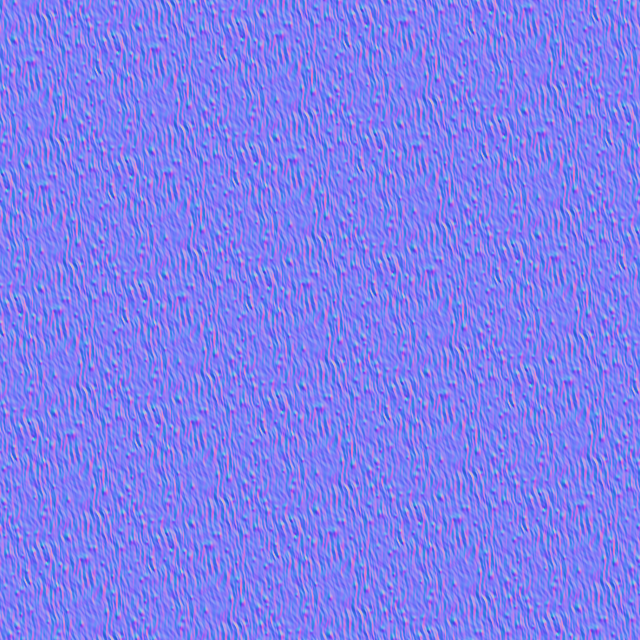
Write a Shadertoy shader that draws this texture map.

```glsl
// Tangent-space normal map of fibrous bark: a small tile, turned and repeated.
// A height field of stretched gradient noise, fine grain, soft nodules and
// one pit per tile is differentiated, and its slope is encoded as colour.

const float TILES         = 5.12;              // tile repeats across the canvas
const float TILT          = 0.107;             // turn of the tiling, radians
const vec2  FIBRE_CELLS   = vec2(30.0, 7.0);   // noise cells per tile
const float FIBRE_HEIGHT  = 0.0142;            // heights are in tile units
const vec2  STRAND_CELLS  = vec2(45.0, 10.0);  // finer fibres between
const float STRAND_HEIGHT = 0.0088;
const float FIBRE_LEAN    = 0.24;              // steepens the right flanks
const vec2  WARP_CELLS    = vec2(5.0, 6.0);
const float WARP_AMOUNT   = 0.030;
const vec2  GRAIN_CELLS   = vec2(29.0, 21.0);
const float GRAIN_HEIGHT  = 0.0044;
const vec2  PATCH_CELLS   = vec2(5.0, 4.0);    // calm and rough areas
const vec2  PATCH_RANGE   = vec2(0.55, 1.25);
const float NODULE_CELLS  = 11.0;
const float NODULE_SHARE  = 0.34;
const float NODULE_HEIGHT = 0.013;
const vec2  NODULE_SIZE   = vec2(0.019, 0.024);
const vec2  PIT_CENTRE    = vec2(0.44, 0.58);
const vec2  PIT_SIZE      = vec2(0.009, 0.016);
const float PIT_DEPTH     = 0.012;
const float SLOPE_STEP    = 0.0042;            // half width of the derivative
const float BLUE_LEVEL    = 0.975;             // softens the facing component

// Integer hash: three values in 0..1 for a cell and a layer seed
vec3 hash3(vec2 cell, float seed) {
    uvec3 v = uvec3(cell, seed) * 1664525u + 1013904223u;
    for (int i = 0; i < 3; i++) {
        v.x += v.y * v.z;
        v.y += v.z * v.x;
        v.z += v.x * v.y;
        v ^= v >> 16u;
    }
    return vec3(v >> 16u) / 65535.0;
}

float cornerSlope(vec2 cell, vec2 offset, vec2 period, float seed) {
    float angle = 6.28319 * hash3(mod(cell, period), seed).x;
    return dot(vec2(cos(angle), sin(angle)), offset);
}

// Gradient noise that repeats after "period" cells
float noise(vec2 p, vec2 period, float seed) {
    vec2 i = floor(p), f = p - i;
    vec2 w = f * f * f * (f * (f * 6.0 - 15.0) + 10.0);
    vec2 e = vec2(1.0, 0.0);
    float low  = mix(cornerSlope(i, f, period, seed),
                     cornerSlope(i + e.xy, f - e.xy, period, seed), w.x);
    float high = mix(cornerSlope(i + e.yx, f - e.yx, period, seed),
                     cornerSlope(i + e.xx, f - e.xx, period, seed), w.x);
    return mix(low, high, w.y);
}

float bump(vec2 offset, vec2 size) {
    vec2 d = offset / size;
    return exp(-dot(d, d));
}

// Scattered soft swellings of varied size
float nodules(vec2 p) {
    vec2 cell = floor(p * NODULE_CELLS);
    float sum = 0.0;
    for (int y = -1; y <= 1; y++)
    for (int x = -1; x <= 1; x++) {
        vec2 c = cell + vec2(x, y);
        vec2 id = mod(c, vec2(NODULE_CELLS));
        vec3 r = hash3(id, 5.0);
        float kind = hash3(id, 6.0).x;
        vec2 centre = (c + r.xy) / NODULE_CELLS;
        float scale = mix(0.55, 1.15, r.z);
        sum += step(kind, NODULE_SHARE) * scale
             * bump(p - centre, NODULE_SIZE * scale);
    }
    return sum;
}

// Upright ridges whose right flanks are steeper
float ridges(vec2 p, vec2 cells, float seed) {
    vec2 q = p * cells;
    q.x -= FIBRE_LEAN * noise(q, cells, seed);
    return noise(q, cells, seed);
}

float height(vec2 p) {
    vec2 wavy = p;
    wavy.x += WARP_AMOUNT * noise(p * WARP_CELLS, WARP_CELLS, 1.0);
    float rough = smoothstep(-0.35, 0.3, noise(p * PATCH_CELLS, PATCH_CELLS, 3.0));
    float h = FIBRE_HEIGHT * ridges(wavy, FIBRE_CELLS, 2.0)
            + STRAND_HEIGHT * ridges(wavy, STRAND_CELLS, 7.0);
    h *= mix(PATCH_RANGE.x, PATCH_RANGE.y, rough);
    // Whole-tile shear: slanted grain that still repeats
    vec2 slanted = vec2(wavy.x, wavy.y + wavy.x) * GRAIN_CELLS;
    h += GRAIN_HEIGHT * noise(slanted, GRAIN_CELLS, 4.0);
    h += NODULE_HEIGHT * nodules(p);
    return h - PIT_DEPTH * bump(fract(p) - PIT_CENTRE, PIT_SIZE);
}

void mainImage(out vec4 fragColor, in vec2 fragCoord) {
    // Turned tile coordinates
    vec2 uv = fragCoord / iResolution.y * TILES;
    vec2 across = vec2(cos(TILT), sin(TILT));
    vec2 along = vec2(-across.y, across.x);
    vec2 p = vec2(dot(uv, across), dot(uv, along));

    // Central differences, turned back to canvas axes
    vec2 e = vec2(SLOPE_STEP, 0.0);
    vec2 g = vec2(height(p + e.xy) - height(p - e.xy),
                  height(p + e.yx) - height(p - e.yx)) / (2.0 * SLOPE_STEP);
    vec2 slope = g.x * across + g.y * along;

    vec3 normal = normalize(vec3(-slope, 1.0));
    fragColor = vec4((0.5 + 0.5 * normal) * vec3(1.0, 1.0, BLUE_LEVEL), 1.0);
}
```
